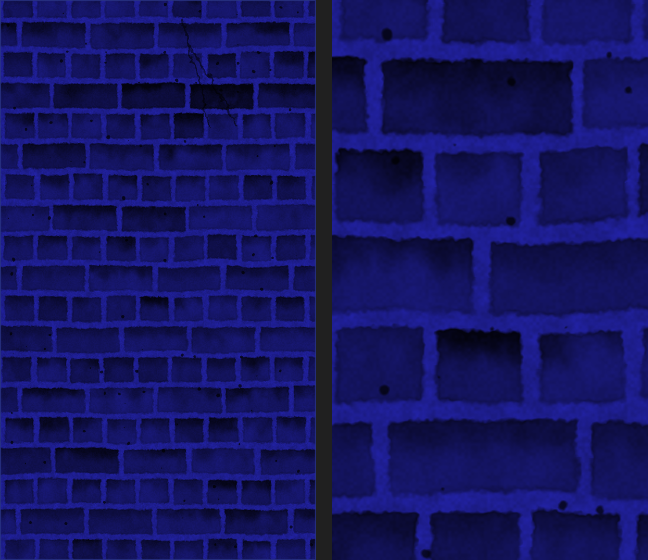
Left, the full canvas; right, a detail of the centre.
Reproduce this texture procedurally as a Shadertoy shader.

```glsl
// Weathered blue brick wall: courses of short bricks alternate with courses of
// long ones. Each brick is a rounded box with noise-worn edges, its own tone,
// and a sooty top; paler mortar, pits, two cracks and a thin rim finish it.

float hash(vec2 p) {
    vec3 v = fract(p.xyx * vec3(0.1031, 0.1030, 0.0973));
    v += dot(v, v.yzx + 33.33);
    return fract((v.x + v.y) * v.z);
}

float noise(vec2 p) {
    vec2 i = floor(p), f = fract(p);
    f = f * f * (3.0 - 2.0 * f);
    return mix(mix(hash(i), hash(i + vec2(1, 0)), f.x),
               mix(hash(i + vec2(0, 1)), hash(i + vec2(1, 1)), f.x), f.y);
}

float fbm(vec2 p) {
    float sum = 0.0, amp = 0.5;
    for (int i = 0; i < 4; i++) {
        sum += amp * noise(p);
        p = p * 2.03 + 17.3;
        amp *= 0.5;
    }
    return sum / 0.9375;
}

float roundBox(vec2 p, vec2 halfSize, float r) {
    vec2 d = abs(p) - halfSize + r;
    return length(max(d, 0.0)) + min(max(d.x, d.y), 0.0) - r;
}

float segment(vec2 p, vec2 a, vec2 b) {
    vec2 ab = b - a;
    return length(p - a - ab * clamp(dot(p - a, ab) / dot(ab, ab), 0.0, 1.0));
}

void mainImage(out vec4 fragColor, in vec2 fragCoord) {
    // Wall space: one unit per course, y pointing down
    float courses = 18.4;
    float px = courses / iResolution.y;
    vec2 wall = vec2(fragCoord.x, iResolution.y - fragCoord.y) * px;

    // Uneven laying, then the course and brick indices
    vec2 p = wall + vec2(0.0, 0.353);
    p.y += 0.09 * (noise(wall * 0.7 + 4.0) - 0.5);
    float row = floor(p.y);
    bool isLong = mod(row, 2.0) > 0.5;
    float pitch = isLong ? 2.235 : 1.115;
    float offset = isLong ? (mod(row, 4.0) < 2.0 ? 0.61 : 1.72) : 0.06;
    offset += 0.12 * (hash(vec2(row, 7.0)) - 0.5);
    float column = floor((p.x - offset) / pitch);
    vec2 id = vec2(column, row);
    float seed = hash(id + 31.0);
    vec2 local = vec2(p.x - offset - (column + 0.5) * pitch, fract(p.y) - 0.5);

    // Worn brick outline
    vec2 wear = vec2(fbm(wall * 5.0), fbm(wall * 5.0 + 50.0)) - 0.5;
    vec2 nudge = 0.04 * (vec2(hash(id + 3.0), hash(id + 11.0)) - 0.5);
    vec2 halfSize = vec2(pitch * 0.5 - 0.075, 0.41) - 0.025 * hash(id + 19.0);
    float d = roundBox(local + nudge + 0.08 * wear, halfSize, 0.04);
    d += 0.035 * (noise(wall * 22.0) - 0.5);
    float brick = 1.0 - smoothstep(-0.02 - px * 0.5, 0.02 + px * 0.5, d);

    // Brick tone: own shade, mottling, soot along the top, dark outline
    float stain = fbm(wall * vec2(2.2, 1.6) + seed * 40.0);
    float grain = noise(wall * 28.0) - 0.5;
    float soot = smoothstep(0.1, -0.42, local.y + 0.5 * (stain - 0.5));
    float tone = 0.41 - 0.09 * seed * seed + 0.16 * (stain - 0.5) + 0.05 * grain;
    tone -= soot * (0.07 + 0.15 * hash(id + 47.0));
    tone -= 0.13 * smoothstep(0.72, 1.0, hash(id + 61.0)) * smoothstep(0.3, 0.6, stain);
    tone -= row == 3.0 ? 0.09 : 0.0;
    tone -= 0.12 * smoothstep(-0.07, 0.0, d) * fbm(wall * 4.0 + 9.0);

    // Sandy mortar, shaded just below each brick
    float mortar = 0.56 + 0.16 * (fbm(wall * 7.0) - 0.5) + 0.08 * grain;
    mortar -= 0.1 * smoothstep(0.05, 0.0, d) * step(0.0, local.y);
    float shade = mix(mortar, max(tone, 0.06), brick);

    // Scattered pits, one candidate per cell
    vec2 cell = floor(wall * 1.6);
    vec2 center = 0.2 + 0.6 * vec2(hash(cell + 5.0), hash(cell + 83.0));
    float pit = length(fract(wall * 1.6) - center + 0.12 * wear);
    float radius = 0.09 * smoothstep(0.65, 1.0, hash(cell + 23.0));
    shade *= 1.0 - 0.7 * step(0.01, radius) * (1.0 - smoothstep(radius - 0.03, radius + 0.03, pit));

    // Two hairline cracks near the top
    vec2 bent = wall + 0.3 * wear;
    float crack = min(segment(bent, vec2(6.0, 0.6), vec2(6.9, 4.2)),
                      segment(bent, vec2(6.3, 1.6), vec2(7.8, 4.1)));
    shade *= 1.0 - 0.55 * (1.0 - smoothstep(0.01, 0.035 + px * 0.5, crack));

    vec3 color = shade * vec3(0.205, 0.205, 1.0);

    // Thin pale rim around the canvas
    vec2 toEdge = min(fragCoord, iResolution.xy - fragCoord) / iResolution.y;
    float rim = 1.0 - smoothstep(0.001, 0.003, min(toEdge.x, toEdge.y));
    color = mix(color, vec3(0.16, 0.20, 0.52), 0.8 * rim);

    fragColor = vec4(color, 1.0);
}
```
